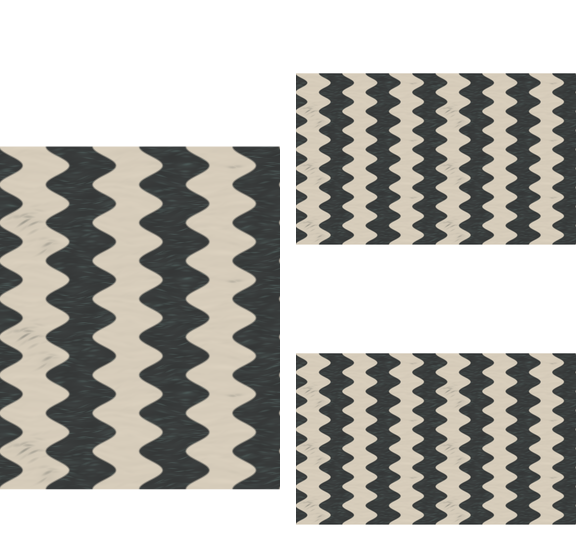
Left, the tile; right, the same tile 2 across and 2 down.
This pattern is drawn by a WebGL 2 fragment shader. Its source:

```glsl
#version 300 es
precision highp float;
// A white sheet with a broad band of wavy vertical stripes in dark and cream marble.
// Three stripe pairs and nine waves come from one periodic distance function;
// the stone uses wrapped cellular flecks and layered sines, tiled three times down.

uniform vec2 u_resolution;
out vec4 fragColor;

const float TAU = 6.28318;
const float BAND_BOTTOM = 0.1263;
const float BAND_TOP = 0.7383;
const float PAIRS = 3.0;
const float WAVES = 9.0;
const float STONE_TILES = 3.0;
const float SWING = 0.125;      // half the wave width, in stripe pairs
const float SOFTNESS = 0.0045;  // edge blur, in canvas widths

const vec3 WHITE = vec3(1.0);
const vec3 CREAM = vec3(0.84, 0.80, 0.73);
const vec3 CREAM_VEIN = vec3(0.56, 0.55, 0.51);
const vec3 CHARCOAL = vec3(0.215, 0.225, 0.225);
const vec3 TEAL_FLECK = vec3(0.33, 0.40, 0.39);

vec3 hash3(vec2 cell, float seed) {
    vec3 p = fract(vec3(cell.xyx + seed) * vec3(0.1031, 0.103, 0.0973));
    p += dot(p, p.yxz + 33.33);
    return fract((p.xxy + p.yzz) * p.zyx);
}

// Slanted elongated flecks, one per cell, wrapping after `cells` cells.
float flecks(vec2 st, vec2 cells, float slant, float seed) {
    vec2 grid = st * cells;
    vec2 base = floor(grid);
    float strength = 0.0;
    for (int y = -1; y <= 1; y++) {
        for (int x = -1; x <= 1; x++) {
            vec2 cell = base + vec2(x, y);
            vec3 rnd = hash3(mod(cell, cells), seed);
            vec2 d = grid - cell - rnd.xy;
            d.y += slant * (rnd.x - 0.3) * d.x;
            float body = 1.0 - smoothstep(0.0, 0.75, length(d * vec2(1.0, 1.5)));
            strength = max(strength, body * rnd.z * rnd.z);
        }
    }
    return strength;
}

// Gentle periodic bending of the stone coordinates.
vec2 bend(vec2 st) {
    float a = sin(TAU * (2.0 * st.x + st.y)) + 0.5 * sin(TAU * (5.0 * st.x - 2.0 * st.y));
    float b = sin(TAU * (3.0 * st.y + st.x));
    return st + vec2(0.006 * b, 0.022 * a);
}

// Soft spot that repeats with the stone tile.
float spot(vec2 st, vec2 center, vec2 radius) {
    vec2 d = fract(st - center + 0.5) - 0.5;
    return exp(-dot(d / radius, d / radius));
}

vec3 darkStone(vec2 st) {
    vec2 q = bend(st);
    float fine = flecks(q, vec2(26.0, 38.0), 1.2, 3.0);
    float wide = flecks(q, vec2(12.0, 20.0), 1.0, 41.0);
    float cloud = sin(TAU * (3.0 * q.x + 4.0 * q.y)) * sin(TAU * (5.0 * q.x - 3.0 * q.y));
    vec3 color = CHARCOAL * (1.0 + 0.04 * cloud);
    return mix(color, TEAL_FLECK, clamp(0.50 * fine + 0.28 * wide, 0.0, 1.0));
}

vec3 lightStone(vec2 st) {
    vec2 q = bend(st);
    float layers = sin(TAU * (7.0 * q.y + q.x)) + 0.6 * sin(TAU * (17.0 * q.y - 2.0 * q.x));
    float pale = flecks(q, vec2(9.0, 18.0), 0.8, 17.0);
    float vein = flecks(q, vec2(22.0, 22.0), 1.8, 71.0);
    // Veins gather in a few places and leave the rest nearly clean.
    float gather = spot(st, vec2(0.17, 0.88), vec2(0.03, 0.06))
                 + 0.6 * spot(st, vec2(0.09, 0.65), vec2(0.06, 0.10))
                 + 0.5 * spot(st, vec2(0.84, 0.19), vec2(0.02, 0.03));
    vec3 color = CREAM * (1.0 + 0.006 * layers + 0.02 * pale);
    float amount = gather * (0.12 + 1.1 * vein) + 0.05 * vein;
    return mix(color, CREAM_VEIN, clamp(amount, 0.0, 0.8));
}

// Signed distance in canvas widths to the stripe edge, positive in cream.
float stripeDistance(float x, float t, float bandHeight) {
    float angle = TAU * WAVES * t;
    float shift = SWING * (1.0 - cos(angle));
    float phase = x * PAIRS - shift + 0.008;
    float across = (0.25 - abs(fract(phase + 0.25) - 0.5)) / PAIRS;
    float slope = SWING / PAIRS * sin(angle) * TAU * WAVES / bandHeight;
    return across / sqrt(1.0 + slope * slope);
}

void main() {
    vec2 uv = gl_FragCoord.xy / u_resolution;
    float aspect = u_resolution.y / u_resolution.x;
    float bandSize = BAND_TOP - BAND_BOTTOM;
    float t = (BAND_TOP - uv.y) / bandSize;

    // Stone in the stripes
    vec2 st = vec2(uv.x, t * STONE_TILES);
    float edge = stripeDistance(uv.x, t, bandSize * aspect);
    float blur = max(SOFTNESS, 0.75 / u_resolution.x);
    vec3 stripes = mix(darkStone(st), lightStone(st), smoothstep(-blur, blur, edge));

    // White margins above and below
    float inside = min(uv.y - BAND_BOTTOM, BAND_TOP - uv.y);
    float coverage = clamp(inside * u_resolution.y + 0.5, 0.0, 1.0);
    fragColor = vec4(mix(WHITE, stripes, coverage), 1.0);
}
```
